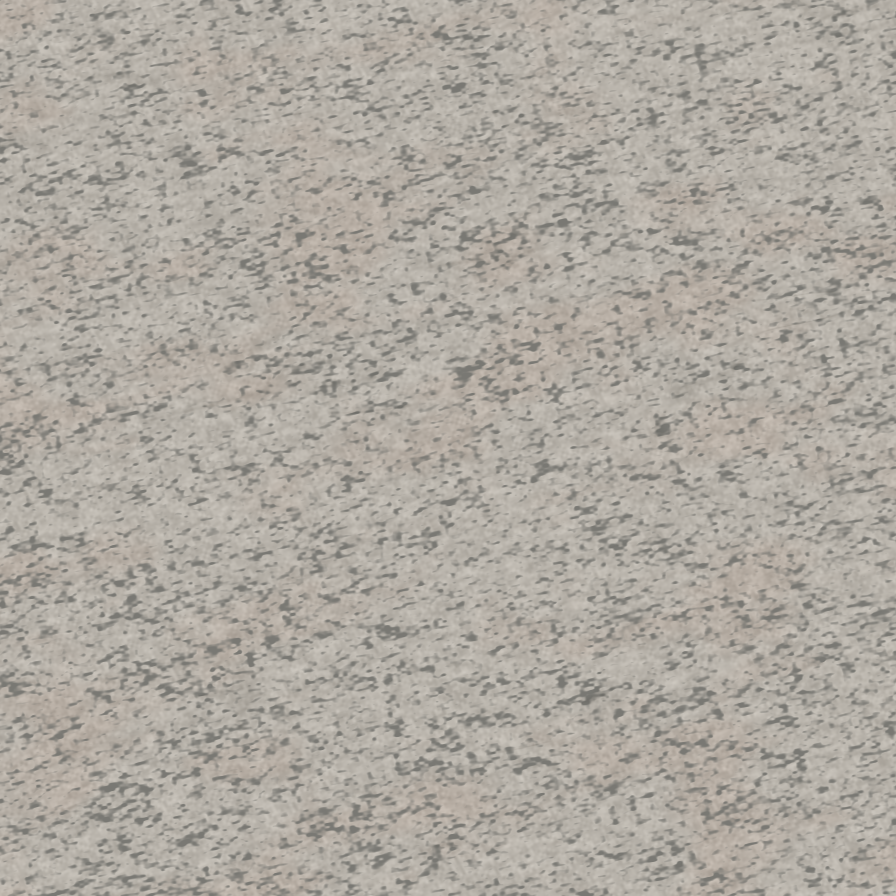
Give the GLSL for this texture, as a WebGL 1 fragment shader.

```glsl
precision highp float;
uniform vec2 u_resolution;

float hash(vec2 cell) {
  return fract(sin(dot(cell, vec2(127.1, 311.7))) * 43758.5453);
}

float noise(vec2 p) {
  vec2 cell = floor(p);
  vec2 f = fract(p);
  f = f * f * (3.0 - 2.0 * f);
  return mix(mix(hash(cell), hash(cell + vec2(1.0, 0.0)), f.x),
             mix(hash(cell + vec2(0.0, 1.0)), hash(cell + vec2(1.0, 1.0)), f.x), f.y);
}

float fbm(vec2 p) {
  float sum = 0.0;
  float weight = 0.5;
  for (int i = 0; i < 3; i++) {
    sum += weight * noise(p);
    p = p * 2.03 + 17.3;
    weight *= 0.5;
  }
  return sum / 0.875;
}

// Coordinates along and across a direction tilted by the angle
vec2 tilt(vec2 p, float angle) {
  float c = cos(angle);
  float s = sin(angle);
  return vec2(c * p.x + s * p.y, c * p.y - s * p.x);
}

void main() {
  vec2 uv = gl_FragCoord.xy / min(u_resolution.x, u_resolution.y);

  // Gentle bending of the bedding direction
  vec2 bend = vec2(noise(uv * 9.0), noise(uv * 9.0 + 31.0)) - 0.5;
  vec2 bed = tilt(uv + 0.012 * bend, 0.2);

  // Pale ground with fine grain and faint warm patches
  float grain = noise(tilt(uv, 0.5) * 270.0 + 5.0) - 0.5;
  float mottle = fbm(bed * vec2(60.0, 120.0) + 60.0) - 0.5;
  float warmth = smoothstep(0.42, 0.78, fbm(bed * vec2(10.0, 20.0) + 90.0));
  vec3 color = mix(vec3(0.727, 0.707, 0.674), vec3(0.722, 0.685, 0.646), warmth);
  color += 0.085 * grain + 0.1 * mottle;

  // Soft dark mineral flecks, loosely gathered into slanted clusters
  float cluster = fbm(bed * vec2(19.0, 46.0) + 12.0) - 0.5;
  float flecks = 0.52 * noise(tilt(uv, 0.32) * vec2(115.0, 230.0))
               + 0.48 * noise(tilt(uv, 0.14) * vec2(185.0, 320.0) + 40.0);
  float dark = smoothstep(0.48, 0.86, flecks + 0.38 * cluster);
  color = mix(color, vec3(0.475, 0.472, 0.452), dark);

  // Sparse thin veins
  float vein = 1.0 - smoothstep(0.0, 0.06, abs(noise(bed * vec2(8.0, 30.0) + 70.0) - 0.5));
  float veinMask = smoothstep(0.65, 0.85, noise(bed * vec2(10.0, 22.0) + 25.0));
  color -= 0.04 * vein * veinMask;

  gl_FragColor = vec4(color, 1.0);
}
```
